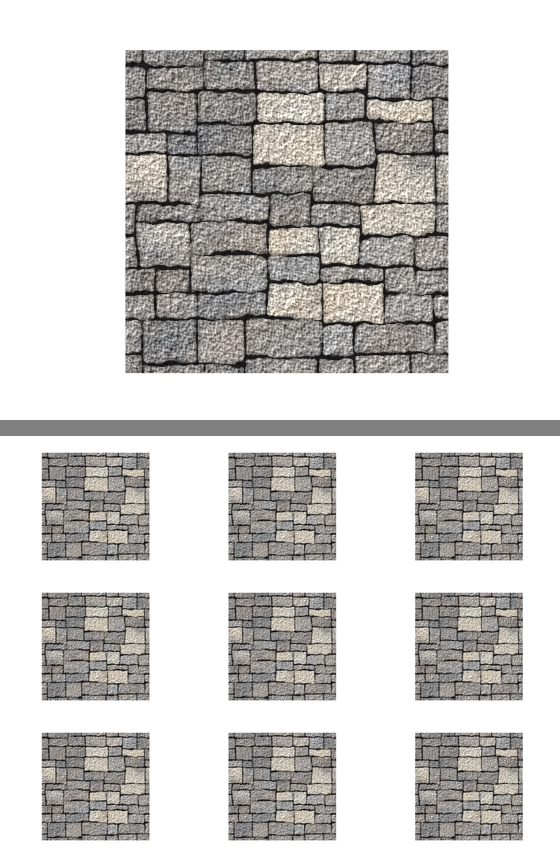
Top, the tile; bottom, the same tile 3 across and 3 down.
A WebGL 2 fragment shader for this texture:

```glsl
#version 300 es
precision highp float;

uniform vec2 u_resolution;
out vec4 outColor;

const float TAU = 6.283185;
const float WALL_SIDE = 0.769;                 // in canvas heights
const vec2 WALL_CENTER = vec2(0.0165, -0.004); // from the canvas centre
const vec2 GRID = vec2(6.0, 10.0);             // stones per side, both even
const float JITTER = 0.62;
const float WOBBLE = 0.0032;
const float SIDE_GAP = 0.0030;
const float UNDER_GAP = 0.0080;
const float TOP_GAP = 0.0014;
const float CORNER = 0.011;
const float GRAIN = 0.34;
const vec3 PAPER = vec3(1.0);
const vec3 STONE_DARK = vec3(0.520, 0.508, 0.502);
const vec3 STONE_LIGHT = vec3(0.680, 0.664, 0.648);
const vec3 CREAM = vec3(0.840, 0.805, 0.745);
const vec3 JOINT = vec3(0.105, 0.095, 0.095);

vec2 hash2(vec2 cell) {
    uvec2 v = uvec2(ivec2(cell)) * 1664525u + 1013904223u;
    v.x += v.y * 1664525u;
    v.y += v.x * 1664525u;
    v ^= v >> 16u;
    v.x += v.y * 1664525u;
    v.y += v.x * 1664525u;
    v ^= v >> 16u;
    return vec2(v & 65535u) / 65536.0;
}

// Layered sines with whole frequencies, so they wrap on the unit square
float waves(vec2 uv, float maxFreq, float seed) {
    float sum = 0.0;
    for (int i = 0; i < 6; i++) {
        vec2 k = floor((hash2(vec2(i, seed)) - 0.5) * 2.0 * maxFreq + 0.5);
        sum += sin(TAU * (dot(k, uv) + hash2(vec2(i + 9, seed)).x));
    }
    return sum * 0.36;
}

// Wrapping cellular noise: distance to the nearest point
float cellular(vec2 uv, float count) {
    vec2 p = uv * count, base = floor(p);
    float nearest = 4.0;
    for (int y = -1; y <= 1; y++)
        for (int x = -1; x <= 1; x++) {
            vec2 cell = base + vec2(x, y);
            vec2 d = cell + hash2(mod(cell, count) + count) - p;
            nearest = min(nearest, dot(d, d));
        }
    return sqrt(nearest);
}

// Difference of cellular heights, lit from the upper left
float relief(vec2 uv, float count) {
    vec2 shift = vec2(-0.25, 0.35) / count;
    return cellular(uv - shift, count) - cellular(uv + shift, count);
}

// Each cell holds one joint; its line position is jittered
vec2 jointAt(vec2 cell) {
    return cell + 0.5 + JITTER * (hash2(mod(cell, GRID)) - 0.5);
}

bool isEven(vec2 cell) { return mod(cell.x + cell.y, 2.0) < 0.5; }

// Lattice corner that owns the stone: even cells split upright, odd ones level
vec2 stoneId(vec2 g) {
    vec2 c = floor(g), side = step(jointAt(c), g);
    if (isEven(c)) side.y = step(jointAt(c + vec2(2.0 * side.x - 1.0, 0.0)).y, g.y);
    else side.x = step(jointAt(c + vec2(0.0, 2.0 * side.y - 1.0)).x, g.x);
    return c + side;
}

void stoneBounds(vec2 id, out vec2 lo, out vec2 hi) {
    vec2 ur = jointAt(id), ll = jointAt(id - 1.0);
    vec2 ul = jointAt(id - vec2(1.0, 0.0)), lr = jointAt(id - vec2(0.0, 1.0));
    lo = isEven(id) ? vec2(ll.x, lr.y) : vec2(ul.x, ll.y);
    hi = isEven(id) ? vec2(ur.x, ul.y) : vec2(lr.x, ur.y);
}

vec3 wall(vec2 uv) {
    // Uneven courses
    vec2 bent = uv + WOBBLE * vec2(waves(uv, 9.0, 1.0), waves(uv, 11.0, 2.0));
    bent.y += 0.0025 * waves(uv, 28.0, 3.0);
    vec2 g = bent * GRID, lo, hi;
    vec2 id = stoneId(g);
    stoneBounds(id, lo, hi);
    vec2 rnd = hash2(mod(id, GRID) + 40.0);

    // Gaps open and close along the joints
    float open = clamp(0.85 + 0.45 * waves(uv, 8.0, 4.0), 0.0, 1.35);
    vec2 fromLo = (g - lo) / GRID - vec2(SIDE_GAP, UNDER_GAP) * open;
    vec2 fromHi = (hi - g) / GRID - vec2(SIDE_GAP, TOP_GAP) * open;
    vec2 q = min(fromLo, fromHi);
    float inside = CORNER - length(max(CORNER - q, 0.0));
    inside -= 0.005 * (cellular(uv, 46.0) - 0.45);

    // Stone tone: per stone, with soft stains and a few pale ones
    float stain = waves(uv, 5.0, 5.0);
    float tone = clamp(0.10 + 0.75 * rnd.x + 0.22 * stain, 0.0, 1.0);
    vec3 color = mix(STONE_DARK, STONE_LIGHT, tone);
    float pale = smoothstep(0.76, 0.92, rnd.y + 0.07 * stain);
    color = mix(color, CREAM, 0.85 * pale);
    color += vec3(0.012, 0.0, -0.012) * waves(uv, 4.0, 6.0);

    // Rough grain and pits
    float grain = relief(uv, 118.0) + 0.65 * relief(uv, 57.0) + 0.25 * relief(uv, 23.0);
    color += GRAIN * grain;
    float pit = 1.0 - smoothstep(0.08, 0.24, cellular(uv + 0.37, 64.0));
    color *= 1.0 - 0.30 * pit;

    // Worn edges, lit rim above, dark gap below
    float shown = smoothstep(0.05, 0.55, open);
    color *= 1.0 - 0.20 * (1.0 - smoothstep(0.0, 0.010, inside));
    color += 0.06 * smoothstep(0.012, 0.003, fromHi.y) * shown;
    float gap = 1.0 - smoothstep(-0.0025, 0.0025, inside);
    return mix(color, JOINT + 0.05 * grain, gap * mix(0.2, 1.0, shown));
}

void main() {
    vec2 p = (gl_FragCoord.xy - 0.5 * u_resolution) / u_resolution.y - WALL_CENTER;
    vec2 edge = 0.5 * WALL_SIDE - abs(p);
    float cover = clamp(min(edge.x, edge.y) * u_resolution.y + 0.5, 0.0, 1.0);
    vec3 color = clamp(wall(p / WALL_SIDE + 0.5), 0.0, 1.0);
    outColor = vec4(mix(PAPER, color, cover), 1.0);
}
```
